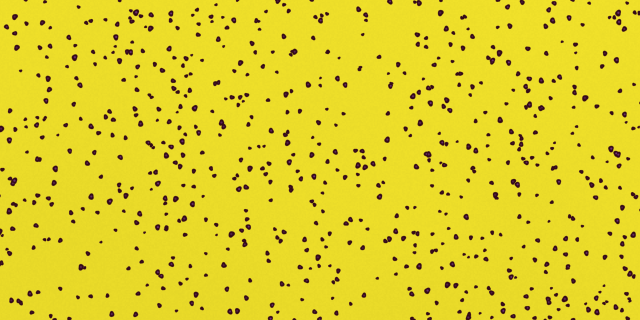
Write a Shadertoy shader that draws this pattern.

```glsl
#define CELLS 16.0        // grid cells per canvas height
#define DOTS_PER_CELL 3   // candidate dots in each cell
#define DENSITY 0.46      // mean chance that a candidate is drawn
#define R_MIN 0.0036      // dot radii, in canvas heights
#define R_MAX 0.0100
#define EDGE 0.0024       // half width of the soft rim
#define WOBBLE 0.11       // irregularity of the outline
#define GRAIN 0.022       // strength of the ground texture
#define YELLOW vec3(0.922, 0.863, 0.160)
#define MAROON vec3(0.205, 0.040, 0.095)
#define VIOLET vec3(0.430, 0.190, 0.500)

// Integer hash: three random values in 0..1
vec3 hash3(ivec3 cell) {
    uvec3 v = uvec3(cell + 4096) * 1664525u + 1013904223u;
    v.x += v.y * v.z; v.y += v.z * v.x; v.z += v.x * v.y;
    v ^= v >> 16u;
    v.x += v.y * v.z; v.y += v.z * v.x; v.z += v.x * v.y;
    return vec3(v >> 8u) / 16777216.0;
}

float valueNoise(vec2 p, int seed) {
    ivec2 i = ivec2(floor(p));
    vec2 f = fract(p);
    f = f * f * (3.0 - 2.0 * f);
    float a = hash3(ivec3(i, seed)).x;
    float b = hash3(ivec3(i + ivec2(1, 0), seed)).x;
    float c = hash3(ivec3(i + ivec2(0, 1), seed)).x;
    float d = hash3(ivec3(i + ivec2(1, 1), seed)).x;
    return mix(mix(a, b, f.x), mix(c, d, f.x), f.y);
}

// Signed distance to a roundish dot with an uneven outline
float blobDistance(vec2 offset, float radius, vec2 phase) {
    float angle = atan(offset.y, offset.x + 1e-6);
    float uneven = sin(2.0 * angle + phase.x) + 0.7 * sin(3.0 * angle + phase.y);
    return length(offset) - radius * (1.0 + WOBBLE * uneven);
}

// Returns dot coverage in x and bright core strength in y
vec2 scatterDots(vec2 p, float soft) {
    ivec2 home = ivec2(floor(p * CELLS));
    vec2 result = vec2(0.0);
    for (int y = -1; y <= 1; y++)
    for (int x = -1; x <= 1; x++)
    for (int k = 0; k < DOTS_PER_CELL; k++) {
        ivec2 cell = home + ivec2(x, y);
        vec3 place = hash3(ivec3(cell, k));
        vec3 shape = hash3(ivec3(cell, k + 50));
        float chance = DENSITY * mix(0.6, 1.4, valueNoise(vec2(cell) * 0.4, 90));
        if (place.z > chance) continue;

        vec2 offset = p - (vec2(cell) + place.xy) / CELLS;
        float radius = mix(R_MIN, R_MAX, 0.5 * (shape.x + shape.y));
        float d = blobDistance(offset, radius, 6.2832 * shape.yz);
        float cover = 1.0 - smoothstep(-soft, soft, d);

        // Only the larger dots show a violet core
        vec2 coreOffset = offset - 0.2 * radius * (shape.zx - 0.5);
        float core = 1.0 - smoothstep(0.1, 0.6, length(coreOffset) / radius);
        core *= smoothstep(0.0060, 0.0085, radius) * (0.4 + 0.6 * shape.z);
        result = max(result, vec2(cover, core));
    }
    return result;
}

void mainImage(out vec4 fragColor, in vec2 fragCoord) {
    vec2 p = fragCoord / iResolution.y;
    vec2 uv = fragCoord / iResolution.xy;

    // Ground: faint uneven light and fine grain
    float light = 0.985 + 0.022 * uv.y + 0.012 * uv.x;
    light += 0.012 * (valueNoise(p * 3.0, 91) - 0.5);
    light += GRAIN * (valueNoise(p * 240.0, 92) - 0.5);
    vec3 color = YELLOW * light;

    // Dots with soft rims and violet cores
    vec2 dots = scatterDots(p, max(EDGE, 0.6 / iResolution.y));
    color = mix(color, mix(MAROON, VIOLET, dots.y), dots.x);

    fragColor = vec4(color, 1.0);
}
```
